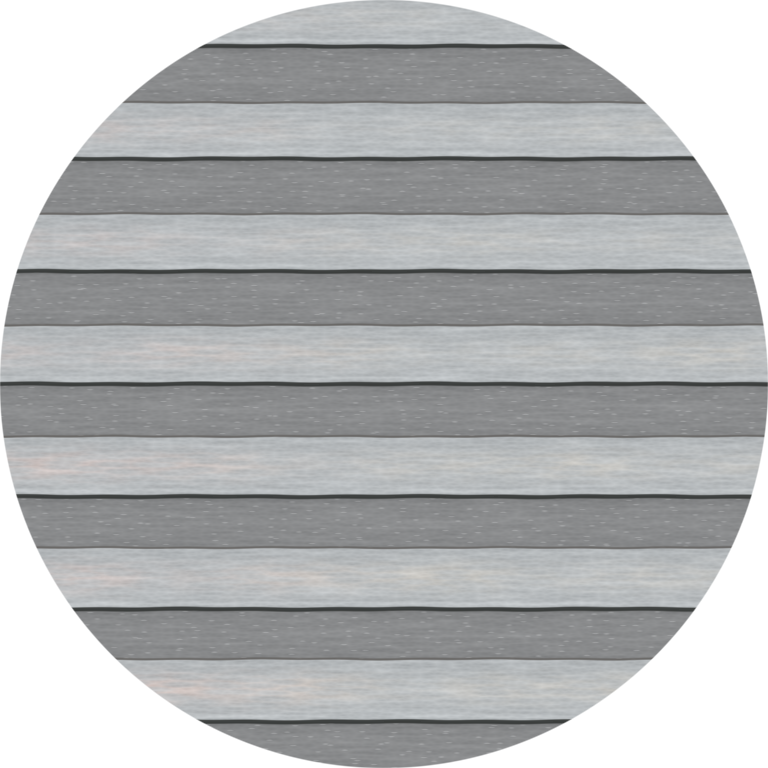
A WebGL 2 fragment shader for this texture:

```glsl
#version 300 es
precision highp float;

uniform vec2 u_resolution;
out vec4 outColor;

vec2 hash2(vec2 p) {
    vec3 q = fract(p.xyx * vec3(0.1031, 0.1030, 0.0973));
    q += dot(q, q.yzx + 33.33);
    return fract((q.xx + q.yz) * q.zy);
}

// Distance to the nearest scattered cell point
float cellular(vec2 p) {
    vec2 cell = floor(p);
    float nearest = 2.0;
    for (int j = -1; j <= 1; j++) {
        for (int i = -1; i <= 1; i++) {
            vec2 c = cell + vec2(i, j);
            nearest = min(nearest, length(c + hash2(c) - p));
        }
    }
    return nearest;
}

// Long fibres plus short grain, roughly centred on zero
float woodGrain(vec2 p) {
    float fibres = cellular(p * vec2(9.0, 150.0));
    float strands = cellular(p * vec2(24.0, 210.0) + 37.0);
    float specks = cellular(p * vec2(95.0, 240.0) + 71.0);
    return 0.45 * fibres + 0.35 * strands + 0.35 * specks - 0.53;
}

// Soft line of given half width around distance zero
float line(float d, float halfWidth, float blur) {
    return 1.0 - smoothstep(halfWidth - blur, halfWidth + blur, abs(d));
}

void main() {
    float side = min(u_resolution.x, u_resolution.y);
    vec2 p = (gl_FragCoord.xy - 0.5 * u_resolution) / side + 0.5;
    float pixel = 1.0 / side;
    float blur = max(pixel, 0.0013);

    // Board pairs, counted downward from the middle seam
    float period = 0.1466;
    float wobble = 0.0004 * (sin(p.x * 23.0 + p.y * 40.0) + sin(p.x * 61.0 - p.y * 90.0));
    float t = (0.5 - p.y + wobble) / period;
    float row = floor(t);
    float f = t - row;
    float split = 0.471 - 0.0115 * row;
    float seamDistance = min(f, 1.0 - f) * period;
    float splitDistance = (f - split) * period;
    float grain = woodGrain(p);

    // Shaded board
    vec3 shade = vec3(0.525, 0.530, 0.535) + 0.022 * sin(3.14 * f / split);
    shade += 0.09 * grain;
    float scratch = cellular(p * vec2(28.0, 110.0) + 13.0);
    shade += 0.07 * (1.0 - smoothstep(0.04, 0.16, scratch));
    shade -= 0.07 * exp(-f * period / 0.004);

    // Lit board with a weathered warm band along its centre
    float across = (f - split) / (1.0 - split);
    vec3 lit = vec3(0.705, 0.722, 0.732) + 0.13 * grain;
    lit += 0.025 * smoothstep(0.1, 0.5, across) * smoothstep(1.0, 0.6, across);
    float patches = 0.65 + 0.2 * sin(p.x * 11.0 + row * 2.3) + 0.15 * sin(p.x * 27.0 - row * 1.7);
    float fleck = smoothstep(0.2, 0.75, cellular(p * vec2(20.0, 130.0) + 53.0));
    float band = exp(-pow((across - 0.47) / 0.24, 2.0));
    float warmth = band * patches * (0.4 + 0.8 * fleck) * clamp(0.8 + 0.12 * row, 0.35, 1.1);
    vec3 warmTint = mix(vec3(0.095, 0.025, 0.0), vec3(0.065, 0.04, 0.01), smoothstep(0.1, 0.6, p.x));
    lit += warmth * warmTint;
    lit += 0.035 * line((1.0 - f) * period - 0.007, 0.0025, 0.002);

    // Join, thin brown edge and dark seam
    vec3 color = mix(shade, lit, smoothstep(-blur, blur, splitDistance));
    color = mix(color, vec3(0.39, 0.38, 0.37), 0.8 * line(splitDistance + 0.001, 0.0013, blur));
    color = mix(color, vec3(0.22, 0.23, 0.225), 0.95 * line(seamDistance, 0.0026, blur));

    // Round cut on white
    float rim = length(p - 0.5) - 0.5;
    color = mix(color, vec3(1.0), smoothstep(-pixel, pixel, rim));
    outColor = vec4(color, 1.0);
}
```
